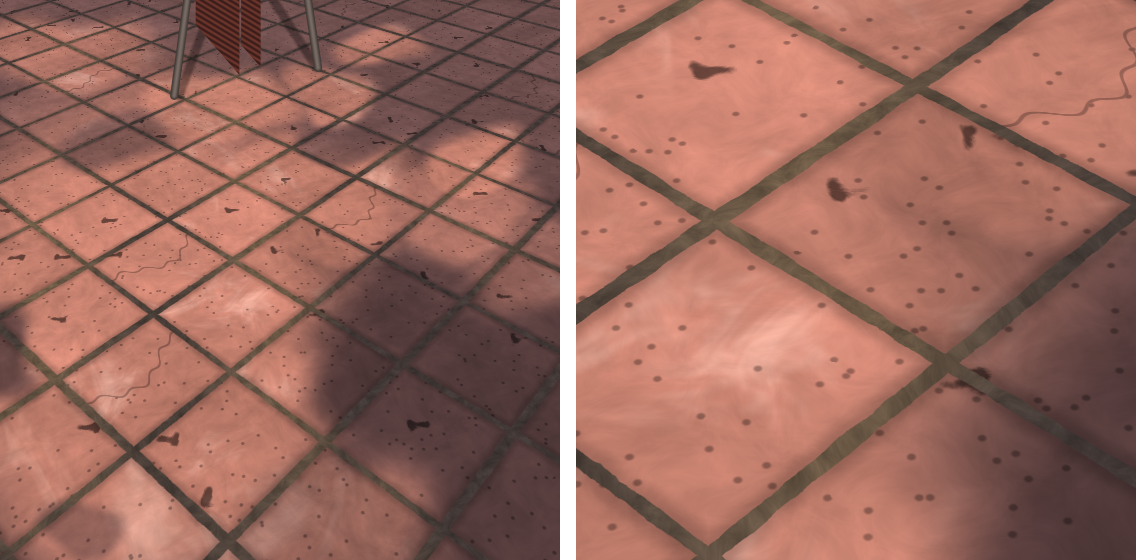
Left: the whole. Right: its middle third, enlarged.
Write a WebGL 1 fragment shader that draws this texture.

```glsl
precision highp float;
// Worn terracotta floor tiles in perspective, under dappled shade, with chair legs at the top.
uniform vec2 u_resolution;

float hash(vec2 p) {
  p = fract(p * vec2(0.1731, 0.2317) + 0.37);
  p += dot(p, p.yx + 19.19);
  return fract(p.x * p.y * 7.31);
}

// Layered, rotated sines, roughly -1 to 1
float mottle(vec2 q) {
  float sum = 0.0, amp = 0.5;
  for (int i = 0; i < 6; i++) {
    q = mat2(1.5, 1.1, -1.1, 1.5) * q + 0.8 * sin(q.yx * 1.3) + 1.7;
    sum += amp * sin(q.x) * sin(q.y);
    amp *= 0.68;
  }
  return sum;
}

// Cellular noise: distance to the nearest point, and that point's hash
vec2 cells(vec2 q) {
  vec2 best = vec2(9.0, 0.0);
  for (int y = -1; y <= 1; y++) {
    for (int x = -1; x <= 1; x++) {
      vec2 id = floor(q) + vec2(float(x), float(y));
      vec2 point = id + vec2(hash(id), hash(id + 41.3));
      float d = length(q - point);
      if (d < best.x) best = vec2(d, hash(id + 17.7));
    }
  }
  return best;
}

float blob(vec2 p, vec2 center, vec2 radius) {
  return 1.0 - smoothstep(0.65, 1.2, length((p - center) / radius));
}

// Distance to a segment
float segment(vec2 p, vec2 a, vec2 b) {
  float t = clamp(dot(p - a, b - a) / dot(b - a, b - a), 0.0, 1.0);
  return length(p - mix(a, b, t));
}

// Light falling through leaves: bright blobs, then shadows cut from them
float sunlight(vec2 p) {
  p += 0.012 * vec2(sin(p.y * 23.0) + sin(p.y * 41.0 + p.x * 17.0), sin(p.x * 27.0 + 1.0));
  float sun = blob(p, vec2(0.25, 0.62), vec2(0.38, 0.50));
  sun = max(sun, blob(p, vec2(0.52, 0.36), vec2(0.25, 0.13)));
  sun = max(sun, blob(p, vec2(0.85, 0.29), vec2(0.10, 0.07)));
  sun = max(sun, 0.75 * blob(p, vec2(0.80, 0.38), vec2(0.17, 0.09)));
  sun = max(sun, 0.85 * blob(p, vec2(0.58, 0.17), vec2(0.08, 0.06)));
  sun = max(sun, 0.75 * blob(p, vec2(0.69, 0.085), vec2(0.08, 0.035)));
  sun = max(sun, blob(p, vec2(0.37, 0.19), vec2(0.17, 0.07)));
  sun = max(sun, 0.75 * blob(p, vec2(0.13, 0.10), vec2(0.18, 0.07)));
  sun = max(sun, 0.65 * blob(p, vec2(0.57, 0.93), vec2(0.22, 0.15)));
  sun = max(sun, 0.45 * blob(p, vec2(0.94, 0.47), vec2(0.12, 0.10)));
  sun *= 1.0 - 0.95 * blob(p, vec2(0.70, 0.68), vec2(0.15, 0.16));
  sun *= 1.0 - 0.85 * blob(p, vec2(0.0, 0.64), vec2(0.07, 0.09));
  sun *= 1.0 - 0.50 * blob(p, vec2(0.15, 0.94), vec2(0.07, 0.06));
  sun *= 1.0 - 0.70 * blob(p, vec2(0.20, 0.25), vec2(0.11, 0.05));
  return sun * (1.0 - 0.7 * blob(p, vec2(0.61, 0.25), vec2(0.09, 0.04)));
}

// Coverage of a hanging panel with a slanted lower edge
float panel(vec2 p, float left, float right, float drop) {
  float d = max(max(left - p.x, p.x - right), p.y - drop - 1.15 * (p.x - left));
  return 1.0 - smoothstep(-0.001, 0.002, d);
}

void main() {
  vec2 p = gl_FragCoord.xy / u_resolution;
  p.y = 1.0 - p.y;

  // Project the canvas onto the floor; one unit is one tile
  float depth = 1.0 + 1.986 * p.y;
  vec2 floorPos = vec2(7.07 * p.x - 9.526 * p.y + 3.408, 7.948 * p.x + 9.794 * p.y - 9.785) / depth;
  vec2 id = floor(floorPos), local = fract(floorPos);
  float blur = 14.0 / (depth * u_resolution.y);

  // Clay: blotches, tone per tile and pale dust
  vec2 grain = floorPos + 9.0 * vec2(hash(id), hash(id + 5.0));
  float tone = 1.0 + 0.11 * mottle(grain * 1.3) + 0.06 * mottle(grain * 9.0) + 0.12 * (hash(id + 3.0) - 0.5);
  float dust = smoothstep(0.15, 0.9, mottle(grain * 0.9 + 4.0));
  float sun = sunlight(p);
  vec3 shade = mix(vec3(0.44, 0.315, 0.31), vec3(0.335, 0.235, 0.235), smoothstep(0.0, 0.75, p.y));
  vec3 lit = mix(vec3(0.78, 0.505, 0.435), vec3(0.88, 0.64, 0.57), dust);
  vec3 color = mix(shade, lit, sun) * tone;

  // Chips, pinholes and an occasional crack
  vec2 chip = cells(floorPos * 2.3 + 0.08 * sin(floorPos.yx * 37.0));
  float wear = step(0.86, chip.y) * (1.0 - smoothstep(0.07, 0.15, chip.x + 0.06 * mottle(floorPos * 8.0)));
  vec2 pin = cells(floorPos * 13.0);
  wear = max(wear, 0.6 * step(0.82, pin.y) * (1.0 - smoothstep(0.08, 0.24, pin.x)));
  float crack = abs(local.y - 0.45 - 0.12 * sin(local.x * 6.0 + id.y) - 0.03 * sin(local.x * 31.0));
  wear = max(wear, 0.5 * step(0.9, hash(id + 8.0)) * (1.0 - smoothstep(0.004, 0.008 + blur, crack)));
  color *= 1.0 - 0.5 * wear;

  // Grout: each line has its own width, with ragged, stained edges
  vec2 line = floor(floorPos + 0.5);
  vec2 width = 0.021 + 0.014 * vec2(hash(vec2(line.x, 2.0)), hash(vec2(line.y, 7.0)));
  vec2 edge = abs(floorPos - line) - width + 0.007 * mottle(floorPos * 7.0);
  float gap = min(edge.x, edge.y);
  color *= 1.0 - 0.18 * (1.0 - smoothstep(0.0, 0.07, gap));
  float stain = 0.6 + 0.4 * sin(floorPos.x * 2.3 + floorPos.y * 1.7);
  vec3 grout = mix(vec3(0.25, 0.215, 0.205), vec3(0.43, 0.355, 0.275), sun * stain);
  color = mix(color, grout * (1.0 + 0.2 * mottle(floorPos * 11.0)), 1.0 - smoothstep(-0.5 * blur, blur, gap));

  // Leg shadows, hanging slats and metal legs
  float legShadow = min(segment(p, vec2(0.32, 0.17), vec2(0.39, -0.02)), segment(p, vec2(0.565, 0.12), vec2(0.475, -0.02)));
  color *= 1.0 - 0.35 * (1.0 - smoothstep(0.004, 0.012, legShadow));
  vec3 wood = mix(vec3(0.22, 0.11, 0.10), vec3(0.43, 0.21, 0.17), 0.5 + 0.5 * sin((p.y - 0.6 * p.x) * 620.0));
  color = mix(color, wood, max(panel(p, 0.35, 0.427, 0.044), panel(p, 0.431, 0.465, 0.08)));
  float leg = min(segment(p, vec2(0.337, -0.02), vec2(0.311, 0.171)), segment(p, vec2(0.547, -0.02), vec2(0.568, 0.121)));
  vec3 metal = mix(vec3(0.47, 0.42, 0.39), vec3(0.24, 0.21, 0.20), smoothstep(0.0, 0.008, leg));
  gl_FragColor = vec4(mix(color, metal, 1.0 - smoothstep(0.006, 0.0085, leg)), 1.0);
}
```
